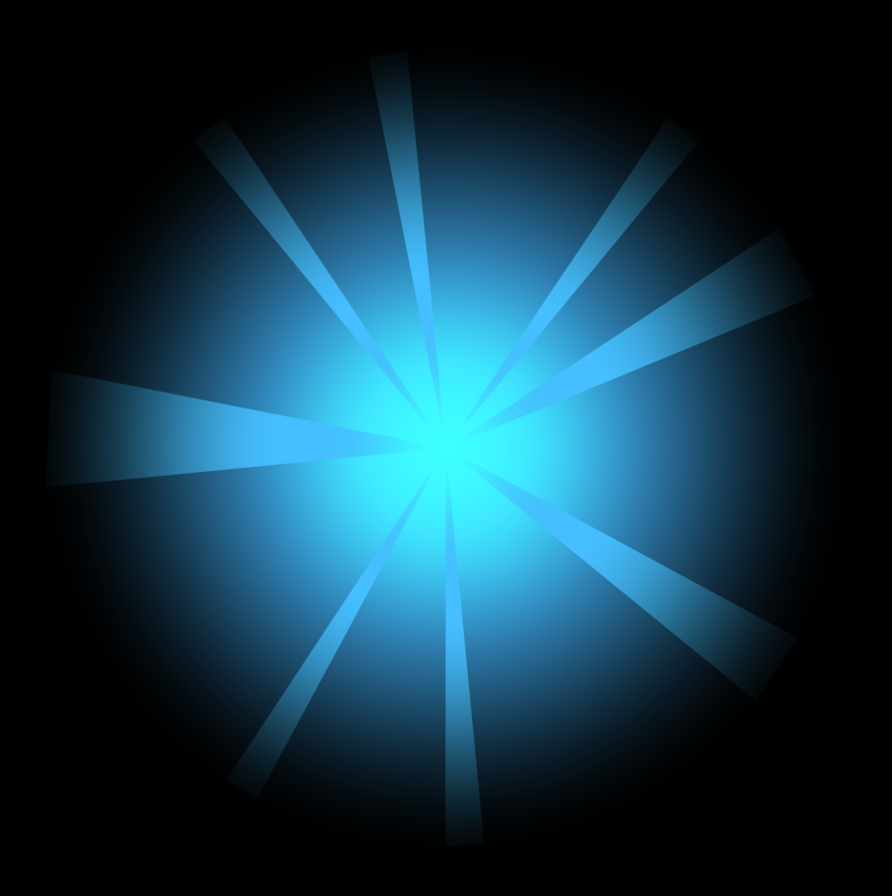
A Shadertoy shader for this background:

```glsl
// Flat-ended wedge from the origin: x = direction, y = half angle, in degrees
float wedge(vec2 p, vec2 ray, float soft) {
    vec2 a = radians(ray);
    vec2 axis = vec2(cos(a.x), sin(a.x));
    float along = dot(p, axis);
    float across = abs(axis.x * p.y - axis.y * p.x);
    float d = max(across * cos(a.y) - along * sin(a.y), along - 0.444);
    return 1.0 - smoothstep(-soft, soft, d);
}

void mainImage(out vec4 fragColor, in vec2 fragCoord) {
    vec2 p = (fragCoord - 0.5 * iResolution.xy) / iResolution.y;
    float r = length(p);

    // Round glow: cyan core turning blue, then black
    vec3 hue = mix(vec3(0.24, 1.0, 1.0), vec3(0.26, 0.71, 1.0), smoothstep(0.0, 0.25, r));
    vec3 color = hue * (1.0 - smoothstep(0.08, 0.46, r));

    // Light rays
    vec2 rays[8] = vec2[8](
        vec2(27.9, 5.5), vec2(53.3, 2.8), vec2(98.4, 2.8), vec2(126.6, 2.8),
        vec2(177.2, 8.4), vec2(239.1, 2.6), vec2(272.7, 2.8), vec2(326.2, 5.4));
    float mask = 0.0;
    for (int i = 0; i < 8; i++) {
        mask = max(mask, wedge(p, rays[i], 0.9 / iResolution.y));
    }

    // Rays blend into the core and fade towards their ends
    vec3 rayColor = vec3(0.27, 0.75, 1.0) * (1.0 - smoothstep(0.18, 0.48, r));
    color = mix(color, rayColor, mask * smoothstep(0.0, 0.15, r));

    fragColor = vec4(color, 1.0);
}
```
